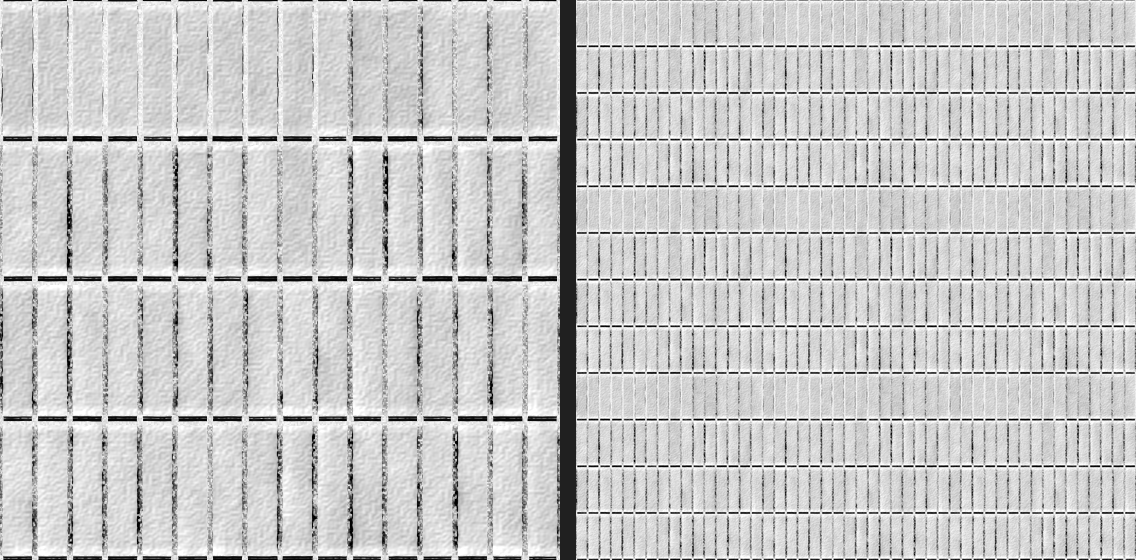
Left: one tile. Right: repeated 3 by 3.
A WebGL 1 fragment shader for this texture map:

```glsl
precision highp float;
// Glazed upright tiles in a 16 by 4 stack bond, drawn in greys: pale tiles, gritty
// worn side joints and black shadow bars along the bed joints. Built from box
// distances, per-cell hashes and value noise that wraps at the canvas edges.
uniform vec2 u_resolution;

const vec2 GRID = vec2(16.0, 4.0);      // tiles across and down
const float JOINT_HALF = 0.0052;        // half width of a side joint
const float JOINT_WOBBLE = 0.0014;
const float BAR_HEIGHT = 0.0021;        // bar centre above the row boundary
const vec2 BAR_HALF = vec2(0.0264, 0.0046);
const float BED_DEPTH = 0.0095;         // pale grout strip around the bar
const float TILE_TONE = 0.825;
const float GROUT_TONE = 0.78;
const float PALE_TONE = 0.95;
const float BLACK_TONE = 0.02;
const float RELIEF = 0.14;              // strength of the glaze ripples
const float CLEAN_ROW = 3.0;            // top row has pale, clean joints

float hash(vec2 p) {
  vec3 a = fract(vec3(p.xyx) * 0.1031);
  a += dot(a, a.yzx + 33.33);
  return fract((a.x + a.y) * a.z);
}

// Value noise with a whole number of lattice cells over the canvas.
float noise(vec2 uv, vec2 period) {
  vec2 p = uv * period;
  vec2 i = floor(p);
  vec2 f = fract(p);
  f = f * f * (3.0 - 2.0 * f);
  vec2 lo = mod(i, period);
  vec2 hi = mod(i + 1.0, period);
  return mix(mix(hash(lo), hash(vec2(hi.x, lo.y)), f.x),
             mix(hash(vec2(lo.x, hi.y)), hash(hi), f.x), f.y);
}

float fill(float d) {
  float aa = 0.6 / min(u_resolution.x, u_resolution.y);
  return 1.0 - smoothstep(-aa, aa, d);
}

float glazeRelief(vec2 uv) {
  vec2 shift = vec2(0.0025, -0.0025);
  vec2 fine = vec2(176.0, 208.0);
  return noise(uv, fine) - noise(uv + shift, fine);
}

float tileTone(vec2 uv, vec2 cell, vec2 f, float bedY) {
  float lean = hash(cell + 41.0) - 0.5;
  float lower = 1.0 - step(CLEAN_ROW - 0.5, cell.y);
  float tone = TILE_TONE + 0.04 * (hash(cell + 7.0) - 0.5) + 0.02 * lower;
  tone += 0.08 * lean * (f.x - 0.5);
  tone += 0.06 * (noise(uv, vec2(24.0, 12.0)) - 0.5);
  tone += 0.05 * (noise(uv, vec2(72.0, 48.0)) - 0.5);
  // Reflected light down one side and at both ends.
  float streak = smoothstep(0.55, 0.12, f.x) * smoothstep(0.35, 0.9, hash(cell + 19.0));
  tone += 0.13 * streak * lower * noise(uv + 0.37, vec2(16.0, 10.0));
  float ends = 1.0 - smoothstep(0.012, 0.028, abs(bedY - 0.002));
  tone += 0.09 * ends * (0.5 + noise(uv, vec2(32.0, 16.0)));
  return tone + RELIEF * glazeRelief(uv);
}

void main() {
  vec2 uv = gl_FragCoord.xy / u_resolution;
  vec2 q = uv * GRID;
  vec2 cell = mod(floor(q), GRID);
  vec2 f = fract(q);
  vec2 nearest = mod(floor(q + 0.5), GRID);
  vec2 offset = (fract(q + 0.5) - 0.5) / GRID;
  float bedY = offset.y;
  float sideX = offset.x + JOINT_WOBBLE * (noise(uv, vec2(32.0, 112.0)) - 0.5);
  float grain = noise(uv, vec2(384.0));
  float grit = noise(uv + 0.21, vec2(288.0, 224.0));

  // Wear of each side joint, patchy along its length and gone at the crossings.
  vec2 joint = vec2(nearest.x, cell.y);
  float crossing = 1.0 - smoothstep(0.010, 0.032, abs(bedY));
  float cleanRow = step(CLEAN_ROW - 0.5, cell.y) * smoothstep(0.002, 0.012, abs(bedY));
  float clean = cleanRow * mix(1.0, 0.3, step(9.5, joint.x));
  float patches = noise(vec2(joint.x / GRID.x, uv.y), vec2(GRID.x, 28.0));
  float age = hash(joint + 3.0);
  float wear = (0.22 + 0.78 * age) * (0.3 + 0.9 * patches);
  wear *= (1.0 - crossing) * (1.0 - 0.75 * clean);
  float side = hash(joint + 61.0) < 0.5 ? -1.0 : 1.0;
  float across = clamp(sideX * side / JOINT_HALF, -1.0, 1.0);

  float tone = tileTone(uv, cell, f, bedY);
  float bleed = exp(-abs(sideX) / 0.006) * (0.6 + 0.4 * across);
  tone -= 0.42 * wear * bleed * (0.6 + 0.8 * grit);

  // Side joint: gritty grout, darker to one side, with pale lips.
  float soot = wear * (0.75 + 0.45 * across);
  float specks = smoothstep(0.25, 0.75, grit);
  float grout = GROUT_TONE + 0.40 * (grain - 0.5) - soot * (0.10 + 0.85 * specks);
  grout = mix(grout, PALE_TONE + 0.12 * (grain - 0.4), 0.85 * clean);
  float edge = abs(sideX) - JOINT_HALF;
  tone = mix(tone, grout, fill(edge));
  float lip = fill(abs(edge) - 0.0007) * (0.3 + 0.7 * grit);
  tone = mix(tone, PALE_TONE, lip * mix(0.7, 0.2, step(0.0, across)));
  float shadow = fill(abs(sideX * side - JOINT_HALF * 0.75) - 0.0010);
  float shadowInk = clamp(wear * age * 1.2 + 0.75 * clean * patches, 0.0, 0.95);
  tone = mix(tone, 0.05, shadow * shadowInk * smoothstep(0.15, 0.60, grit + 0.2 * patches));

  // Pale bed grout, continuous through the crossings.
  float ragged = 0.003 * (noise(uv, vec2(96.0, 64.0)) - 0.5);
  float bed = fill(abs(bedY + 0.0005) - BED_DEPTH + ragged);
  tone = mix(tone, 0.91 + 0.16 * (grain - 0.5), 0.88 * bed);

  // Shadow bar under each tile, straddling the row boundary, with a worn grey core.
  vec2 barCell = vec2(nearest.y, cell.x);
  float barWear = hash(barCell + 87.0);
  vec2 barAt = vec2((f.x - 0.5) / GRID.x, bedY - BAR_HEIGHT + ragged * 0.2);
  vec2 barSize = BAR_HALF - vec2(0.0020, 0.0006) * barWear;
  vec2 gap = abs(barAt) - barSize;
  float bar = fill(max(gap.x + ragged, gap.y));
  float core = fill(abs(barAt.y - 0.0009) - 0.0009);
  float barTone = BLACK_TONE + core * grit * (0.25 + 0.55 * barWear);
  barTone += 0.12 * barWear * barWear * noise(uv, vec2(128.0, 96.0));
  tone = mix(tone, barTone, bar);

  gl_FragColor = vec4(vec3(clamp(tone, 0.0, 1.0)), 1.0);
}
```
